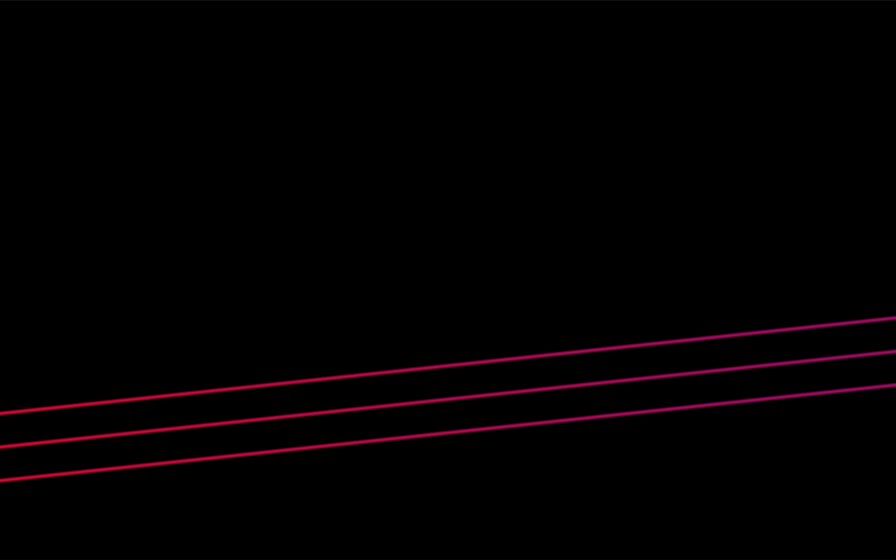
A Shadertoy shader for this background:

```glsl
// Three thin parallel neon strokes climbing gently across a black field.
// Each stroke is a distance to a sloped line, tinted red to magenta
// from left to right; faint hairlines close the top and bottom edges.

const vec3 RED = vec3(0.84, 0.03, 0.20);
const vec3 MAGENTA = vec3(0.64, 0.04, 0.39);
const vec3 TOP_HAIRLINE = vec3(0.06);
const vec3 BOTTOM_HAIRLINE = vec3(0.05, 0.0, 0.025);

const int STROKE_COUNT = 3;
const float LOWEST_START = 0.1417;  // height of the lowest stroke at the left
const float SPACING = 0.0599;       // vertical gap between strokes
const float SLOPE = 0.1068;
const float HALF_WIDTH = 0.0029;
const float HAIRLINE = 0.0021;

// Perpendicular distance from p to the line y = start + slope * x.
float lineDistance(vec2 p, float start, float slope) {
    return abs(p.y - start - slope * p.x) / sqrt(1.0 + slope * slope);
}

// Soft coverage of a band around zero distance.
float band(float dist, float halfWidth, float softness) {
    return 1.0 - smoothstep(halfWidth - softness, halfWidth + softness, dist);
}

// Combined coverage of all parallel strokes.
float strokes(vec2 p, float softness) {
    float coverage = 0.0;
    for (int i = 0; i < STROKE_COUNT; i++) {
        float start = LOWEST_START + SPACING * float(i);
        float dist = lineDistance(p, start, SLOPE);
        coverage = max(coverage, band(dist, HALF_WIDTH, softness));
    }
    return coverage;
}

void mainImage(out vec4 fragColor, in vec2 fragCoord) {
    vec2 p = fragCoord / iResolution.y;
    float across = fragCoord.x / iResolution.x;
    float pixel = 1.0 / iResolution.y;

    // Faint borders
    vec3 color = TOP_HAIRLINE * band(1.0 - p.y, HAIRLINE, 0.5 * pixel);
    color += BOTTOM_HAIRLINE * band(p.y, HAIRLINE, 0.5 * pixel);

    // Neon strokes
    vec3 strokeColor = mix(RED, MAGENTA, smoothstep(-0.15, 1.0, across));
    color = mix(color, strokeColor, strokes(p, max(pixel, 0.0028)));

    fragColor = vec4(color, 1.0);
}
```
